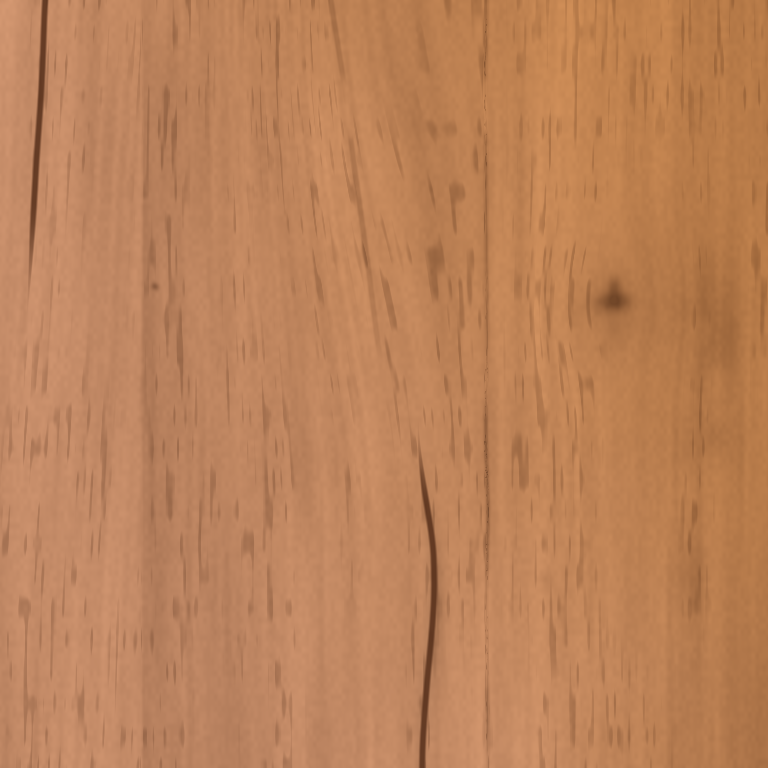
Write a WebGL 2 fragment shader that draws this texture.

```glsl
#version 300 es
precision highp float;
// Warm oak boards with leaning grain, fine pores, a knot and two drying cracks.
uniform vec2 u_resolution;
out vec4 fragColor;

const float LEFT_SEAM = 0.185;
const float RIGHT_SEAM = 0.634;
const vec2 KNOT = vec2(0.80, 0.607);

float hash(vec2 p) {
    vec3 q = fract(p.xyx * vec3(0.1031, 0.1030, 0.0973));
    q += dot(q, q.yzx + 33.33);
    return fract((q.x + q.y) * q.z);
}

float noise(vec2 p) {
    vec2 cell = floor(p), f = fract(p);
    f = f * f * (3.0 - 2.0 * f);
    float low = mix(hash(cell), hash(cell + vec2(1, 0)), f.x);
    float high = mix(hash(cell + vec2(0, 1)), hash(cell + vec2(1, 1)), f.x);
    return mix(low, high, f.y);
}

float fbm(vec2 p) {
    float sum = 0.0, weight = 0.5;
    for (int i = 0; i < 4; i++) {
        sum += weight * noise(p);
        p = p * 2.03 + 17.0;
        weight *= 0.5;
    }
    return sum / 0.9375;
}

// Soft elliptical stain, 1 at its centre.
float blob(vec2 p, vec2 centre, vec2 radius) {
    vec2 d = (p - centre) / radius;
    return exp(-dot(d, d));
}

// Thin line around the horizontal offset, tapering at both ends of its span.
float crack(float offset, float y, vec2 span, float width, float pixel) {
    float taper = smoothstep(span.x, span.x + 0.16, y) * (1.0 - smoothstep(span.y - 0.12, span.y, y));
    float halfWidth = width * taper;
    return taper * (1.0 - smoothstep(halfWidth * 0.4, halfWidth + pixel, abs(offset)));
}

// Sideways position along the bent fibres of each board.
float fibre(vec2 p, float middle, float right) {
    float left = 1.0 - middle - right;
    float bend = 0.10 * smoothstep(0.3, 1.05, p.y) * blob(p, vec2(0.47, p.y), vec2(0.13, 1.0));
    float around = (p.x - KNOT.x) * 0.65 * blob(p, KNOT, vec2(0.07, 0.09));
    float wobble = 0.008 * (noise(vec2(p.x * 5.0, p.y * 4.0)) - 0.5);
    return p.x + wobble + middle * bend - right * around - left * 0.05 * (p.y - 0.6);
}

// Short dark pores, gathered in patches.
float pores(float g, float y) {
    float dash = smoothstep(0.66, 0.92, noise(vec2(g * 210.0, y * 24.0)));
    return dash * smoothstep(0.3, 0.7, noise(vec2(g * 22.0, y * 3.0) + 41.0));
}

// Brightness variation of the grain, centred on zero.
float grain(float g, vec2 p) {
    float broad = fbm(vec2(g * 8.0, p.y * 1.1) + 3.0) - 0.5;
    float bands = noise(vec2(g * 40.0, p.y * 1.6) + 11.0) - 0.5;
    float fine = noise(vec2(g * 125.0, p.y * 5.0) + 23.0) - 0.5;
    float cloud = fbm(p * vec2(7.0, 5.0) + 31.0) - 0.5;
    float speckle = noise(p * vec2(210.0, 130.0)) - 0.5;
    return 0.11 * broad + 0.07 * bands + 0.07 * fine + 0.07 * cloud + 0.045 * speckle;
}

void main() {
    vec2 p = gl_FragCoord.xy / u_resolution;
    float pixel = 1.0 / u_resolution.x;
    float ripple = 0.006 * (noise(vec2(p.y * 9.0, 2.0)) - 0.5);

    // Boards
    float middle = smoothstep(-0.003, 0.003, p.x - LEFT_SEAM);
    float right = smoothstep(-0.003, 0.003, p.x - RIGHT_SEAM - ripple);
    middle *= 1.0 - right;
    float g = fibre(p, middle, right) + 0.37 * right;

    // Rosy lower left to orange upper right
    float warmth = smoothstep(0.25, 1.25, p.x * 0.9 + p.y * 0.4 + 0.2 * (fbm(p * 3.0) - 0.5));
    vec3 colour = mix(vec3(0.757, 0.535, 0.397), vec3(0.745, 0.500, 0.295), warmth);

    // Grain and shading
    float tone = 1.0 + grain(g, p) - 0.15 * pores(g, p.y);
    tone += 0.025 * (1.0 - middle - right);
    tone -= 0.07 * middle * exp(-max(p.x - LEFT_SEAM, 0.0) / 0.07);
    tone += 0.04 * blob(p, vec2(0.71, 0.45), vec2(0.09, 0.6));
    tone -= 0.05 * smoothstep(0.84, 0.92, p.x);

    // Seam shadow and slanting growth line
    float broken = smoothstep(0.25, 0.7, noise(vec2(p.y * 14.0, 7.0)));
    float seam = blob(p, vec2(RIGHT_SEAM + ripple, p.y), vec2(0.003, 1.0));
    tone -= 0.17 * seam * broken;
    tone -= 0.08 * blob(p, vec2(0.632, 0.42), vec2(0.012, 0.14));
    float slant = p.x - 0.50 + 0.14 * (p.y - 0.5) + ripple;
    tone -= 0.13 * broken * crack(slant, p.y, vec2(0.4, 1.15), 0.004, pixel);

    // Stains, knot and pin hole
    float mottling = 0.5 + noise(p * vec2(45.0, 30.0));
    float stain = blob(p, vec2(0.935, 0.585), vec2(0.035, 0.08));
    stain += 0.8 * blob(p, vec2(0.90, 0.255), vec2(0.02, 0.045));
    stain += 0.7 * blob(p, vec2(0.92, 0.43), vec2(0.04, 0.04));
    stain += 0.8 * blob(p, vec2(0.712, 0.24), vec2(0.009, 0.016));
    stain += 0.7 * blob(p, vec2(0.80, 0.59), vec2(0.05, 0.06));
    tone -= 0.11 * stain * mottling;
    float knot = blob(p, KNOT, vec2(0.019, 0.012)) + 0.6 * blob(p, KNOT + vec2(0.0, 0.018), vec2(0.008, 0.014));
    tone -= 0.36 * min(knot, 1.0) + 0.25 * blob(p, vec2(0.202, 0.627), vec2(0.005));
    colour *= pow(vec3(max(tone, 0.1)), vec3(0.9, 1.05, 1.2));

    // Drying cracks
    float upper = p.x - 0.037 - 0.055 * (p.y - 0.62) + ripple;
    float lower = p.x - 0.551 - 0.014 * smoothstep(0.0, 0.25, p.y) + 0.022 * smoothstep(0.27, 0.45, p.y) + ripple;
    float split = crack(upper, p.y, vec2(0.58, 1.2), 0.0045, pixel);
    split = max(split, crack(lower, p.y, vec2(-0.2, 0.46), 0.0045, pixel));
    float halo = blob(vec2(lower, p.y), vec2(0.0, 0.2), vec2(0.012, 0.2));
    colour *= 1.0 - 0.08 * halo;
    colour = mix(colour, vec3(0.33, 0.18, 0.10), 0.85 * split);

    fragColor = vec4(clamp(colour, 0.0, 1.0), 1.0);
}
```
